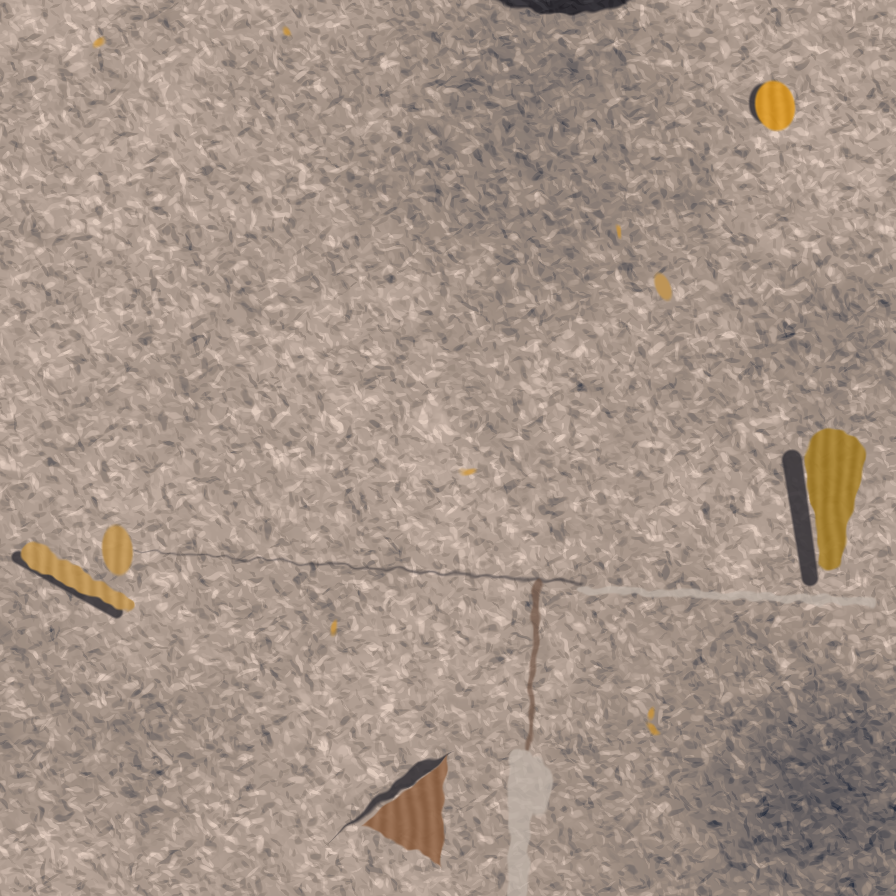
This texture is drawn by a Shadertoy shader. Its source:

```glsl
// Weathered stone paving with flaky grain, soft shadows, mortar joints and fallen leaves.
const vec3 STONE_DARK  = vec3(0.29, 0.29, 0.32);
const vec3 STONE_MID   = vec3(0.61, 0.545, 0.50);
const vec3 STONE_LIGHT = vec3(0.82, 0.74, 0.69);
const vec3 SHADOW = vec3(0.20, 0.19, 0.21);
const vec3 MORTAR = vec3(0.74, 0.69, 0.65);
const vec3 RUST   = vec3(0.42, 0.31, 0.25);
const vec3 GOLD   = vec3(0.83, 0.59, 0.18);
const vec3 STRAW  = vec3(0.74, 0.58, 0.34);
const vec3 OLIVE  = vec3(0.64, 0.50, 0.20);
const vec3 BROWN  = vec3(0.57, 0.41, 0.30);
const float BASE_TONE   = 0.74;
const float FINE_CELLS  = 125.0;
const float FLAKE_CELLS = 74.0;
const float PATCH_CELLS = 27.0;
const float FLAKE_WIDTH = 0.30;
const float FLAKE_TILT  = -0.45;
const float TILT_SPREAD = 2.3;
const float EDGE        = 0.0018;

vec3 hash3(vec2 p) {
    vec3 q = fract(vec3(p.xyx) * vec3(0.1031, 0.1030, 0.0973));
    q += dot(q, q.yxz + 33.33);
    return fract((q.xxy + q.yzz) * q.zyx);
}

// Slow layered sines, roughly -1 to 1
float waves(vec2 p) {
    return 0.5 * sin(p.x + 1.7 * sin(p.y * 0.8)) + 0.3 * sin(p.y * 1.9 + 1.3 * sin(p.x * 1.4))
         + 0.2 * sin(dot(p, vec2(3.1, -2.7)));
}

vec2 turn(vec2 p, float a) {
    return vec2(cos(a) * p.x + sin(a) * p.y, cos(a) * p.y - sin(a) * p.x);
}

// Cellular noise made of turned flakes, light and dark
float flakes(vec2 p) {
    p += 0.22 * vec2(waves(p * 1.7), waves(p.yx * 1.9 + 4.0));
    float sum = 0.0;
    for (int k = 0; k < 9; k++) {
        vec2 id = floor(p) + vec2(k % 3 - 1, k / 3 - 1);
        vec3 place = hash3(id), look = hash3(id + 71.3);
        vec2 d = turn(p - id - place.xy, FLAKE_TILT + (place.z - 0.5) * TILT_SPREAD);
        d /= vec2(mix(0.6, 1.0, look.y), FLAKE_WIDTH * mix(0.7, 1.3, look.z));
        sum += (2.0 * look.x - 1.0) * smoothstep(0.0, 0.75, 1.0 - dot(d, d));
    }
    return sum;
}

float blob(vec2 p, vec2 c, vec2 r) { p = (p - c) / r; return exp(-dot(p, p)); }

// Distance functions
float oval(vec2 p, vec2 c, vec2 r, float a) {
    return (length(turn(p - c, a) / r) - 1.0) * min(r.x, r.y);
}

float taper(vec2 p, vec2 a, vec2 b, float ra, float rb) {
    vec2 ab = b - a;
    float h = clamp(dot(p - a, ab) / dot(ab, ab), 0.0, 1.0);
    return length(p - a - h * ab) - mix(ra, rb, h);
}

float side(vec2 p, vec2 a, vec2 b) { return dot(p - a, normalize(vec2(b.y - a.y, a.x - b.x))); }

float wedge(vec2 p, vec2 a, vec2 b, vec2 c) {
    return max(side(p, a, b), max(side(p, b, c), side(p, c, a)));
}

void paint(inout vec3 col, vec3 ink, float opacity, float d) {
    col = mix(col, ink, opacity * (1.0 - smoothstep(-EDGE, EDGE, d)));
}

vec3 stone(float tone) {
    vec3 c = mix(STONE_DARK, STONE_MID, clamp(tone / 0.6, -0.4, 1.0));
    return mix(c, STONE_LIGHT, clamp((tone - 0.6) / 0.4, 0.0, 1.3));
}

void mainImage(out vec4 fragColor, in vec2 fragCoord) {
    vec2 uv = fragCoord / iResolution.y;
    vec2 rough = uv + 0.003 * vec2(waves(uv * 90.0), waves(uv.yx * 110.0));
    vec2 soft = uv + 0.035 * vec2(waves(uv * 13.0), waves(uv.yx * 15.0 + 2.0));
    float grain = 0.25 * flakes(uv * FLAKE_CELLS) + 0.19 * flakes(uv * FINE_CELLS + 9.0)
                + 0.08 * flakes(uv * PATCH_CELLS + 31.0);

    // Stone under broad shade
    float shade = 0.26 * blob(soft, vec2(0.59, 0.87), vec2(0.17, 0.20))
                + 0.50 * blob(soft, vec2(0.95, 0.10), vec2(0.24, 0.17))
                + 0.17 * blob(soft, vec2(0.93, 0.62), vec2(0.20, 0.10))
                + 0.14 * blob(soft, vec2(0.04, 0.20), vec2(0.20, 0.12));
    vec3 col = stone(BASE_TONE - shade + grain + 0.05 * waves(uv * 17.0));
    paint(col, SHADOW + 0.2 * grain, 1.0, oval(rough, vec2(0.63, 1.012), vec2(0.08, 0.027), 0.0));

    // Cracks and mortar joints
    paint(col, SHADOW, 0.5, taper(rough, vec2(0.15, 0.385), vec2(0.65, 0.35), 0.0005, 0.002));
    paint(col, RUST, 0.65, taper(rough, vec2(0.60, 0.35), vec2(0.59, 0.16), 0.004, 0.002));
    float joint = min(taper(rough, vec2(0.65, 0.342), vec2(0.97, 0.328), 0.004, 0.005),
                      taper(rough, vec2(0.583, 0.15), vec2(0.577, -0.02), 0.015, 0.009));
    joint = min(joint, oval(rough, vec2(0.597, 0.122), vec2(0.019, 0.033), 0.0));
    paint(col, MORTAR + 0.06 * grain, 0.85, joint);

    // Shadows beside the leaves
    float gloom = min(taper(uv, vec2(0.884, 0.487), vec2(0.904, 0.355), 0.011, 0.009),
                      taper(uv, vec2(0.02, 0.378), vec2(0.13, 0.317), 0.007, 0.007));
    gloom = min(gloom, wedge(rough, vec2(0.503, 0.158), vec2(0.468, 0.15), vec2(0.375, 0.068)));
    paint(col, SHADOW, 0.85, min(gloom, oval(uv, vec2(0.852, 0.885), vec2(0.016, 0.022), 0.0)));

    // Small flecks, then leaves
    for (int i = 0; i < 7; i++) {
        vec3 h = hash3(vec2(i, 5));
        paint(col, GOLD, 0.7, oval(rough, h.xy, vec2(0.007, 0.003), 6.0 * h.z));
    }
    float vein = 0.035 * sin(uv.x * 420.0 + 2.0 * waves(uv * 30.0)) + 0.05 * grain;
    paint(col, GOLD + vein, 1.0, oval(uv, vec2(0.865, 0.882), vec2(0.022, 0.028), 0.2));
    paint(col, STRAW, 1.0, oval(uv, vec2(0.74, 0.68), vec2(0.008, 0.016), 0.4));
    paint(col, STRAW + vein, 1.0, oval(uv, vec2(0.131, 0.386), vec2(0.017, 0.028), 0.1));
    paint(col, STRAW + vein, 1.0, taper(rough, vec2(0.038, 0.38), vec2(0.143, 0.323), 0.014, 0.006));
    paint(col, OLIVE + vein, 1.0, taper(rough, vec2(0.931, 0.488), vec2(0.927, 0.375), 0.034, 0.011));
    paint(col, BROWN + vein, 1.0, wedge(rough, vec2(0.499, 0.156), vec2(0.404, 0.081), vec2(0.492, 0.035)));
    fragColor = vec4(clamp(col, 0.0, 1.0), 1.0);
}
```
